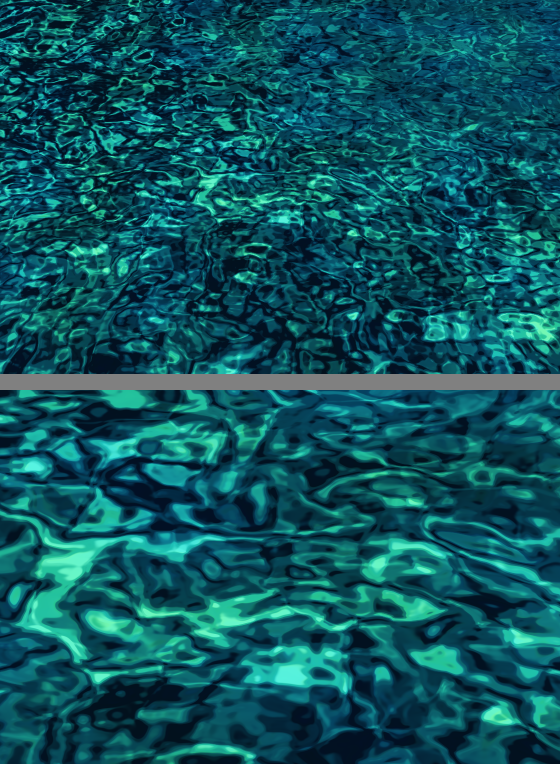
Top: the whole. Bottom: its middle third, enlarged.
Give the GLSL for this texture, as a Shadertoy shader.

```glsl
// Rippled teal pool water with refracted light loops, flattening into the distance.
#define ROWS_NEAR 7.5     // ripples per canvas height at the bottom edge
#define ROWS_GAIN 8.5     // growth of ripple rows towards the top
#define COLS_NEAR 6.6     // ripples per canvas height, sideways
#define COLS_GAIN 4.0
#define BEND 1.05         // strength of refraction
#define DISPERSION 0.07   // extra bend of blue light
#define CONTRAST 1.3
#define EXPOSURE 0.42
#define NET_LIGHT 0.30    // bright seams between ripples
#define RING_LIGHT 0.06   // fine rings inside ripples
#define SAMPLES 2         // antialiasing grid side

const vec3 ABYSS = vec3(0.008, 0.065, 0.125);
const vec3 SHADE = vec3(0.025, 0.27, 0.345);
const vec3 TEAL  = vec3(0.065, 0.49, 0.50);
const vec3 MINT  = vec3(0.13, 0.76, 0.65);
const vec3 GLINT = vec3(0.38, 0.96, 0.82);

float hash(vec2 p) {
    return fract(sin(dot(p, vec2(127.1, 311.7))) * 43758.5453);
}

vec2 hash2(vec2 p) {
    return vec2(hash(p), hash(p + 57.3));
}

float corner(vec2 cell, vec2 offset) {
    float angle = 6.28318 * hash(cell);
    return dot(vec2(cos(angle), sin(angle)), offset);
}

// Gradient noise, about -0.7 to 0.7
float noise(vec2 p) {
    vec2 i = floor(p), f = p - i;
    vec2 w = f * f * f * (f * (f * 6.0 - 15.0) + 10.0);
    vec2 e = vec2(1.0, 0.0);
    return mix(mix(corner(i, f), corner(i + e, f - e), w.x),
               mix(corner(i + e.yx, f - e.yx), corner(i + 1.0, f - 1.0), w.x), w.y);
}

float waveHeight(vec2 p) {
    return noise(p) + 0.24 * noise(p * 2.1 + 13.7) + 0.04 * noise(p * 4.7 + 31.1);
}

vec2 waveSlope(vec2 p) {
    const float STEP = 0.02;
    float h = waveHeight(p);
    return vec2(waveHeight(p + vec2(STEP, 0.0)) - h,
                waveHeight(p + vec2(0.0, STEP)) - h) / STEP;
}

// Distance-like value that is zero on the seams between ripples
float seam(vec2 p) {
    vec2 i = floor(p), f = p - i;
    float nearest = 8.0, second = 8.0;
    for (int y = -1; y <= 1; y++)
    for (int x = -1; x <= 1; x++) {
        vec2 cell = vec2(x, y);
        float d = length(cell + 0.15 + 0.7 * hash2(i + cell) - f);
        second = min(second, max(nearest, d));
        nearest = min(nearest, d);
    }
    return second - nearest;
}

// Light arriving from the pool floor
float floorLight(vec2 q) {
    float broad = noise(q + 5.2);
    float fine = noise(q * 2.2 + 21.9);
    return CONTRAST * (broad + 0.38 * fine) + RING_LIGHT * sin(24.0 * broad + 8.0 * fine);
}

vec3 waterColour(float light) {
    vec3 c = mix(ABYSS, SHADE, smoothstep(0.02, 0.46, light));
    c = mix(c, TEAL, smoothstep(0.46, 0.76, light));
    c = mix(c, MINT, smoothstep(0.74, 0.98, light));
    return mix(c, GLINT, smoothstep(1.0, 1.35, light));
}

vec3 pool(vec2 uv, float aspect) {
    // Perspective: ripples get smaller and flatter upwards
    float across = uv.x - 0.5 * aspect;
    vec2 p = vec2(across * (COLS_NEAR + COLS_GAIN * uv.y),
                  uv.y * (ROWS_NEAR + ROWS_GAIN * uv.y)) + 40.0;
    p += 0.3 * vec2(noise(p * 0.5), noise(p * 0.5 + 9.0));

    // Refraction, with blue bent a little further
    vec2 slope = waveSlope(p);
    vec2 base = p * 0.4;
    float light = floorLight(base + BEND * slope);
    float blueLight = floorLight(base + (BEND + DISPERSION) * slope);

    // Calm haze at the upper right, shadow at the upper left
    float side = uv.x / aspect;
    float haze = smoothstep(0.35, 0.8, uv.y) * smoothstep(0.2, 0.75, side);
    float gloom = smoothstep(0.55, 1.0, uv.y) * smoothstep(0.45, 0.0, side);
    float patches = 0.28 * noise(p * 0.38 + 3.3);
    float tone = EXPOSURE + light * mix(1.0, 0.62, haze) + patches;
    tone += 0.06 * haze - 0.12 * gloom;

    // Seams fade in and out along the net
    float width = 0.10 + 0.06 * noise(p * 1.3);
    float net = 1.0 - smoothstep(0.0, width, seam(p + 0.16 * slope));
    tone += NET_LIGHT * net * (0.65 + noise(p * 0.9 + 17.0)) * (1.0 - 0.6 * haze);

    float hue = clamp(2.5 * (blueLight - light) + 1.6 * noise(p * 0.6 + 71.0) + 0.3 * haze, -1.0, 1.0);
    return waterColour(tone) * (1.0 + hue * vec3(-0.2, -0.01, 0.15));
}

void mainImage(out vec4 fragColor, in vec2 fragCoord) {
    vec3 total = vec3(0.0);
    for (int y = 0; y < SAMPLES; y++)
    for (int x = 0; x < SAMPLES; x++) {
        vec2 jitter = (vec2(x, y) + 0.5) / float(SAMPLES) - 0.5;
        total += pool((fragCoord + jitter) / iResolution.y, iResolution.x / iResolution.y);
    }
    fragColor = vec4(total / float(SAMPLES * SAMPLES), 1.0);
}
```
